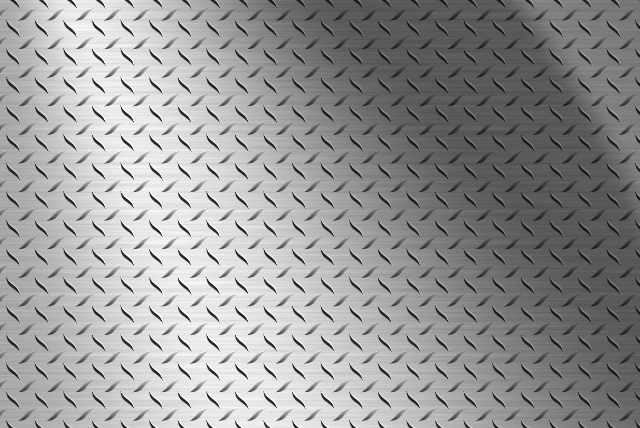
A Shadertoy shader for this texture:

```glsl
// Soft light falling over the sheet; u runs 0-1 across, v runs 0-1 upward
float sheen(float u, float v) {
    float crest = mix(0.37, 0.11, v);
    float reach = mix(0.80, 0.42, v);
    float light = 0.92 - 0.57 * smoothstep(0.0, 1.0, (u - crest) / reach);
    light -= 0.26 * smoothstep(0.0, 1.0, (crest - u) / crest);

    // Curved reflection entering at the upper right
    float drop = 1.0 - v;
    float edge = 0.795 + 0.5 * drop - 0.22 * drop * drop;
    float glow = smoothstep(-0.02, 0.05, u - edge);
    return mix(light, 0.52 - 0.3 * max(u - edge, 0.0), glow);
}

// Fine horizontal scratches from layered sines
float brushing(vec2 p) {
    float sum = 0.0;
    float freq = 190.0;
    for (int i = 0; i < 6; i++) {
        float k = float(i);
        float dash = sin(p.x * (9.0 + 5.0 * k) + 2.5 * sin(p.y * freq * 0.37 + k));
        sum += sin(p.y * freq + 1.7 * k) * (0.5 + 0.5 * dash);
        freq *= 1.37;
    }
    return sum / 6.0;
}

// One raised bar per cell: x = position along, y = side (-1 to 1), z = coverage
vec3 tread(vec2 g, vec2 dir, float pixel) {
    vec2 d = fract(g + 0.5) - 0.5;
    float along = dot(d, dir) / 0.38;
    float across = dot(d, vec2(-dir.y, dir.x));
    across -= 0.03 * sin(3.14159 * clamp(along, -1.0, 1.0));
    float halfWidth = 0.075 * (1.0 - along * along);
    float cover = clamp(0.5 - (abs(across) - halfWidth) / pixel, 0.0, 1.0);
    return vec3(along, across / max(halfWidth, 0.02), cover);
}

void mainImage(out vec4 fragColor, in vec2 fragCoord) {
    vec2 p = fragCoord / iResolution.y;
    vec2 uv = fragCoord / iResolution.xy;
    float pixel = 14.97 / iResolution.y;
    vec2 g = vec2(p.x, p.y - 1.0) * 14.97 - vec2(0.453, 0.01);

    float base = sheen(uv.x, uv.y);
    float tone = base + 0.11 * brushing(p) * (0.4 + 0.6 * base);

    // Falling bars: dark lower-left face, bright upper-right face
    vec3 fall = tread(g, vec2(0.62, -0.785), pixel);
    float lit = smoothstep(0.0, 0.55, fall.y);
    float fallTone = mix(0.07 + 0.1 * base, base * 0.95 + 0.15, lit);
    tone = mix(tone, fallTone, fall.z);

    // Rising bars: dark at the lower tip, paler at the upper tip and edge
    vec3 rise = tread(g - vec2(0.51, 0.49), vec2(0.82, 0.57), pixel);
    float riseTone = base * mix(0.3, 0.85, smoothstep(-1.0, 1.0, rise.x));
    riseTone += 0.3 * base * smoothstep(0.1, 0.9, rise.y);
    tone = mix(tone, riseTone, rise.z);

    fragColor = vec4(vec3(clamp(tone, 0.0, 1.0)), 1.0);
}
```
